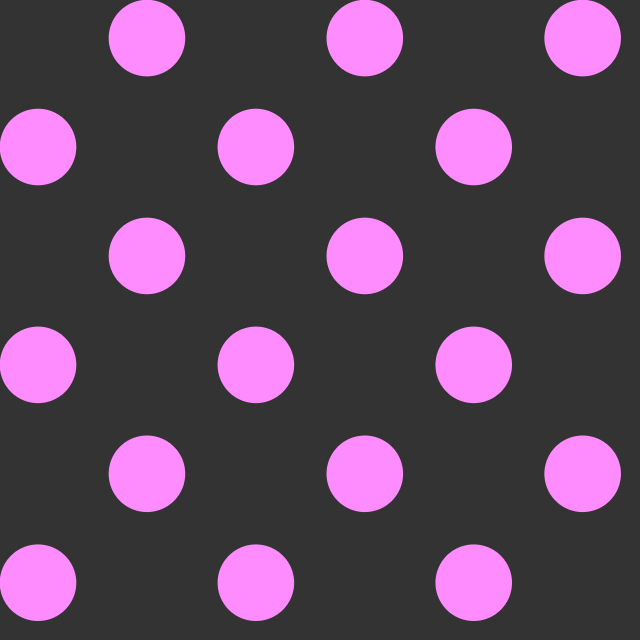
A WebGL 2 fragment shader for this pattern:

```glsl
#version 300 es
precision highp float;

uniform vec2 u_resolution;
out vec4 fragColor;

const vec3 GROUND_COLOR = vec3(0.2, 0.2, 0.2);
const vec3 DOT_COLOR = vec3(1.0, 0.55, 1.0);
const vec2 FIRST_DOT = vec2(0.0594, 0.0895); // centre of the lowest left dot
const float DOT_STEP = 0.1702;               // spacing of rows and half-columns
const float DOT_RADIUS = 0.0598;

// Signed distance to the dot in this cell; only even cells of the checker hold one.
float staggeredDots(vec2 p) {
    vec2 cell = floor(p / DOT_STEP + 0.5);
    float dist = length(p - cell * DOT_STEP) - DOT_RADIUS;
    bool occupied = mod(cell.x + cell.y, 2.0) < 0.5;
    return occupied ? dist : DOT_STEP;
}

void main() {
    vec2 uv = gl_FragCoord.xy / u_resolution;
    float pixel = 1.0 / min(u_resolution.x, u_resolution.y);

    // Edge softened over one pixel
    float dist = staggeredDots(uv - FIRST_DOT);
    float coverage = clamp(0.5 - dist / pixel, 0.0, 1.0);

    fragColor = vec4(mix(GROUND_COLOR, DOT_COLOR, coverage), 1.0);
}
```
